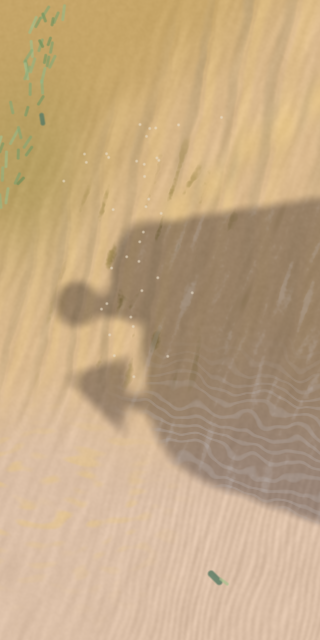
Reproduce this texture procedurally as a Shadertoy shader.

```glsl
// Rippled wet sand with a soft shadow from the right and grass at upper left.
// Sand blends gradients and warped sine ripples; the shadow is a smooth union
// of half planes and capsules; grass and debris come from hashes and noise.

const vec3 OCHRE = vec3(0.78, 0.65, 0.41);
const vec3 OLIVE = vec3(0.69, 0.61, 0.37);
const vec3 SAND = vec3(0.86, 0.73, 0.56);
const vec3 PINK_SAND = vec3(0.86, 0.75, 0.655);
const vec3 CREST = vec3(0.90, 0.77, 0.53);
const vec3 TROUGH = vec3(0.70, 0.61, 0.46);
const vec3 DEBRIS = vec3(0.57, 0.49, 0.24);
const vec3 SHEEN = vec3(0.70, 0.66, 0.64);
const vec3 GRASS_DARK = vec3(0.42, 0.55, 0.34);
const vec3 GRASS_PALE = vec3(0.66, 0.76, 0.56);
const vec3 LEAF = vec3(0.36, 0.49, 0.40);
const vec3 SPECK = vec3(0.91, 0.87, 0.79);
const vec3 SHADOW_TINT = vec3(0.70, 0.695, 0.715);
const float BLUR = 0.022;
const int BLADES = 44;
const int SPECKS = 36;

vec2 hash2(vec2 p) {
    vec3 q = fract(p.xyx * vec3(0.1031, 0.1030, 0.0973));
    q += dot(q, q.yzx + 33.33);
    return fract((q.xx + q.yz) * q.zy);
}

float corner(vec2 cell, vec2 o, vec2 f) {
    return dot(hash2(cell + o) * 2.0 - 1.0, f - o);
}

float noise(vec2 p) {
    vec2 i = floor(p), f = fract(p), w = f * f * (3.0 - 2.0 * f);
    return mix(mix(corner(i, vec2(0), f), corner(i, vec2(1, 0), f), w.x),
               mix(corner(i, vec2(0, 1), f), corner(i, vec2(1), f), w.x), w.y);
}

float gauss(vec2 d) { return exp(-dot(d, d)); }

float smin(float a, float b, float k) {
    float h = max(k - abs(a - b), 0.0) / k;
    return min(a, b) - h * h * k * 0.25;
}

float smax(float a, float b, float k) { return -smin(-a, -b, k); }

// Half plane, negative to the right of travel from a to b
float edge(vec2 p, vec2 a, vec2 b) {
    vec2 n = normalize(b - a);
    return dot(p - a, vec2(n.y, -n.x));
}

float capsule(vec2 p, vec2 a, vec2 b, float r) {
    vec2 d = b - a;
    return length(p - a - d * clamp(dot(p - a, d) / dot(d, d), 0.0, 1.0)) - r;
}

float shadowDistance(vec2 p) {
    vec2 bend = vec2(0.65, 1.51);
    float body = smax(edge(p, bend, vec2(0.48, 1.45)), edge(p, vec2(0.47, 1.4), vec2(0.44, 0.9)), 0.2);
    body = max(body, edge(p, vec2(1, 1.635), bend));
    body = smax(body, edge(p, vec2(0.43, 0.703), vec2(1, 0.617)), 0.06);
    body = smin(body, capsule(p, vec2(0.45, 0.795), vec2(0.43, 0.91), 0.09), 0.05);
    float ball = length(p - vec2(0.24, 0.95)) - 0.067;
    ball = smin(ball, capsule(p, vec2(0.24, 0.955), vec2(0.42, 0.955), 0.035), 0.03);
    vec2 tip = vec2(0.2, 1.18), top = vec2(0.4, 1.11), foot = vec2(0.39, 1.36);
    float wedge = smax(smax(edge(p, tip, top), edge(p, top, foot), 0.05), edge(p, foot, tip), 0.05);
    wedge = smin(wedge, capsule(p, vec2(0.37, 1.25), vec2(0.47, 1.26), 0.025), 0.03);
    return smin(body, min(ball, wedge), 0.04);
}

void mainImage(out vec4 fragColor, in vec2 fragCoord) {
    // x runs 0..1 to the right, y runs 0..2 downward
    vec2 p = vec2(fragCoord.x, iResolution.y - fragCoord.y) / iResolution.x;
    float px = 1.0 / iResolution.x;
    float cloud = noise(p * 3.0 + 7.0);
    float grain = noise(p * 55.0) + 0.6 * noise(p * 110.0);
    float shade = smoothstep(BLUR, -BLUR, shadowDistance(p) + 0.008 * noise(p * 14.0));

    // Broad sand gradient
    float diagonal = p.x * 0.9 + p.y + 0.15 * cloud;
    vec3 col = mix(OCHRE, SAND, smoothstep(0.45, 1.05, diagonal));
    col = mix(col, OLIVE, 0.75 * gauss((p - vec2(0.08, 0.52)) * vec2(5, 3.2)));
    col = mix(col, PINK_SAND, smoothstep(1.0, 1.65, p.y + 0.2 * cloud));

    // Coarse ripples, wider toward the upper right
    float across = p.x + 0.2 * p.y + 0.06 * noise(p * vec2(4, 3)) + 0.012 * noise(p * 15.0);
    float phase = 6.2832 * (12.5 - 3.2 * across) * across;
    float relief = sin(phase + 0.6 * sin(phase));
    float coarse = smoothstep(0.5, 0.8, p.x + 0.7 * p.y) * smoothstep(1.4, 1.0, p.y);
    coarse *= 0.65 + 0.8 * noise(p * vec2(7, 4) + 3.0);
    coarse *= 1.0 - 0.65 * shade * smoothstep(0.35, 0.6, p.x);
    col = mix(col, CREST, coarse * 0.65 * smoothstep(0.1, 1.0, relief));
    col = mix(col, TROUGH, coarse * 0.6 * smoothstep(0.25, 1.0, -relief));

    // Lit lobes ending the large ripples, each with a dark right flank
    for (float t = 0.0; t < 1.1; t += 0.25) {
        vec2 d = p - mix(vec2(0.55, 0.65), vec2(1, 0.3), t) - vec2(0, 0.02 * sin(t * 9.0));
        d.x += 0.25 * d.y;
        col = mix(col, CREST, 0.75 * gauss(d * vec2(22, 15)));
        col = mix(col, TROUGH, 0.6 * gauss((d - vec2(0.055, -0.07)) * vec2(55, 12)));
    }

    // Fine streaks, golden patches and close ripples
    float streak = noise(vec2((p.x + 0.38 * p.y) * 42.0, p.y * 7.0));
    col += 0.055 * streak * smoothstep(0.3, 0.7, diagonal);
    float patches = smoothstep(0.02, 0.4, noise(p * vec2(15, 34) + 2.0 * cloud));
    patches *= smoothstep(0.65, 0.25, p.x) * gauss(vec2(0, p.y - 1.55) * 4.5);
    col = mix(col, CREST, 0.65 * patches);
    float fine = sin(290.0 * (p.x + 0.22 * p.y + 0.035 * noise(p * 5.0)));
    col += 0.017 * fine * smoothstep(1.4, 1.6, p.y) * smoothstep(0.15, 0.6, p.x);

    // Olive debris along the ripples
    float strand = noise(vec2((p.x + 0.3 * p.y) * 30.0, p.y * 8.0) + 11.0);
    float zone = gauss(vec2(0, p.x - 0.6 + 0.18 * p.y) * 3.6);
    zone *= smoothstep(0.3, 0.7, p.y) * smoothstep(1.35, 1.0, p.y);
    col = mix(col, DEBRIS, zone * 0.75 * smoothstep(0.22, 0.5, strand + 0.15 * grain));

    // Shadow with wet crescents
    col *= mix(vec3(1), SHADOW_TINT, shade);
    float wave = sin(165.0 * (p.y - 0.25 * p.x + 0.07 * noise(p * 9.0)) + 3.0 * noise(p * 22.0));
    float wet = smoothstep(0.1, 1.0, wave) * smoothstep(1.0, 1.35, p.y);
    wet += 0.8 * smoothstep(0.12, 0.5, streak + 0.2 * grain);
    col = mix(col, SHEEN, 0.38 * shade * wet * smoothstep(0.3, 0.5, p.x));

    // Grass blades
    for (int i = 0; i < BLADES; i++) {
        vec2 h = hash2(vec2(i, 4)), g = hash2(vec2(i, 19));
        float y = 0.03 + 0.62 * h.x;
        vec2 root = vec2(0.115 - 0.28 * y + 0.11 * h.y, y);
        vec2 blade = vec2(0.035 * g.x - 0.01, -0.015 - 0.035 * g.y);
        float cover = smoothstep(0.003 + px, 0.0, capsule(p, root, root + blade, 0.0015));
        col = mix(col, mix(GRASS_DARK, GRASS_PALE, g.y), 0.7 * cover);
    }

    // Pale specks
    for (int i = 0; i < SPECKS; i++) {
        vec2 h = hash2(vec2(i, 31)), g = hash2(vec2(i, 47));
        vec2 c = vec2(0.46 - 0.05 * h.y + 0.5 * (h.x - 0.5) * g.x, 0.36 + 0.85 * h.y);
        col = mix(col, SPECK, 0.65 * smoothstep(0.004 + px, 0.001, length(p - c)));
    }

    // Fallen leaves
    float leaf = capsule(p, vec2(0.66, 1.793), vec2(0.685, 1.818), 0.011);
    leaf = min(leaf, capsule(p, vec2(0.13, 0.36), vec2(0.134, 0.385), 0.008));
    col = mix(col, LEAF, 0.85 * smoothstep(px, -0.005, leaf));
    float tipLeaf = capsule(p, vec2(0.69, 1.81), vec2(0.71, 1.825), 0.005);
    col = mix(col, GRASS_PALE, 0.7 * smoothstep(px, -0.004, tipLeaf));
    fragColor = vec4(col + 0.018 * grain, 1);
}
```
